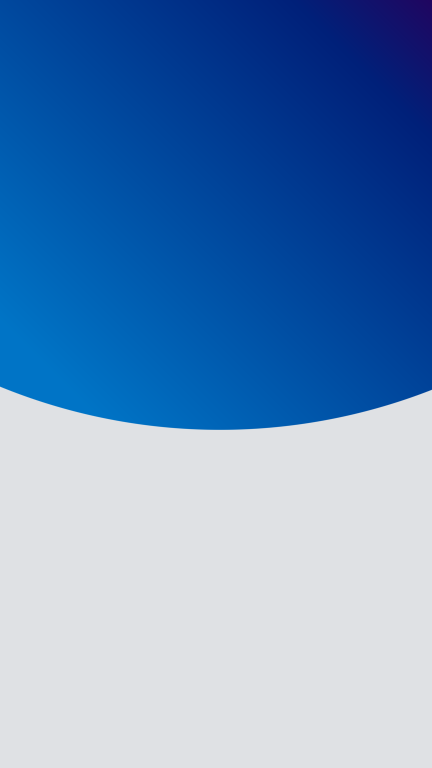
Reproduce this background procedurally as a WebGL 2 fragment shader.

```glsl
#version 300 es
precision highp float;
// A blue diagonal gradient in a huge disc hanging over a pale grey ground.

uniform vec2 u_resolution;
out vec4 fragColor;

// Azure to navy along the diagonal, turning violet in the far corner.
vec3 diagonalBlue(float t) {
    vec3 azure = vec3(0.0, 0.455, 0.775);
    vec3 navy = vec3(0.0, 0.125, 0.475);
    vec3 violet = vec3(0.125, 0.02, 0.375);
    vec3 blue = mix(azure, navy, clamp((t + 0.74) / 1.42, 0.0, 1.0));
    return mix(blue, violet, clamp((t - 0.68) / 0.32, 0.0, 1.0));
}

float discDistance(vec2 p, vec2 center, float radius) {
    return length(p - center) - radius;
}

void main() {
    // Canvas widths, with y measured up from the top edge.
    vec2 p = (gl_FragCoord.xy - vec2(0.0, u_resolution.y)) / u_resolution.x;
    float pixel = 1.0 / u_resolution.x;

    // Disc whose lowest point sits just above the middle of the canvas.
    float d = discDistance(p, vec2(0.509, 0.350), 1.345);
    float inside = 1.0 - smoothstep(-0.7 * pixel, 0.7 * pixel, d);

    vec3 ground = vec3(0.875, 0.882, 0.896);
    fragColor = vec4(mix(ground, diagonalBlue(p.x + p.y), inside), 1.0);
}
```
